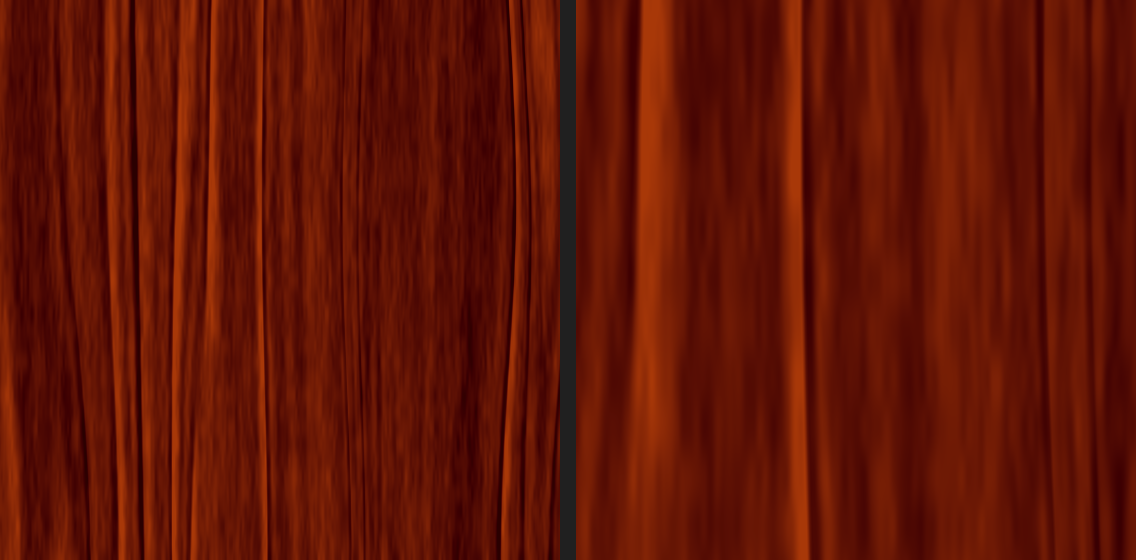
Left, the full canvas; right, a detail of the centre.
Reproduce this texture procedurally as a Shadertoy shader.

```glsl
// Dark red rosewood with upright grain. A stretched height field is cut into
// growth layers: steep parts give tight lines and bright veins, flat parts
// give broad bands and tall pointed arches. Fine fibres lie on top.

float hash(vec2 cell) {
    uvec2 q = uvec2(ivec2(cell)) * uvec2(1597334673u, 3812015801u);
    uint n = (q.x ^ q.y) * 1597334673u;
    n = (n ^ (n >> 15)) * 2246822519u;
    n ^= n >> 13;
    return float(n >> 8) / 16777216.0;
}

float noise(vec2 p) {
    vec2 cell = floor(p);
    vec2 f = p - cell;
    f = f * f * (3.0 - 2.0 * f);
    float low = mix(hash(cell), hash(cell + vec2(1, 0)), f.x);
    float high = mix(hash(cell + vec2(0, 1)), hash(cell + vec2(1, 1)), f.x);
    return mix(low, high, f.y);
}

// Slowly changing along the trunk, quickly across it
float growth(vec2 p) {
    p.x += 0.10 * noise(vec2(p.x * 4.0, 21.0));
    p.x += 0.03 * noise(vec2(p.x * 3.0 + 5.0, p.y * 1.6));
    float h = 2.0 * p.x;
    h += 0.95 * noise(vec2(p.x * 12.0 + 3.0, p.y * 0.12 + 0.3));
    h += 0.13 * noise(vec2(p.x * 15.0 + 40.0, p.y * 1.1 + 7.0));
    return h;
}

// One layer: a thin dark seam at its border, then a vein that fades away
float veins(float h, float steep) {
    float layer = h * 5.0;
    float id = floor(layer);
    float f = layer - id;
    float strength = smoothstep(0.35, 0.9, hash(vec2(id, 60.0)));
    float seam = mix(0.3, 1.0, hash(vec2(id, 61.0)));
    float lastSeam = mix(0.3, 1.0, hash(vec2(id - 1.0, 61.0)));
    float vein = smoothstep(0.04, 0.12, f) * (1.0 - smoothstep(0.18, 0.55, f));
    float dark = seam * smoothstep(0.80, 0.97, f);
    dark = max(dark, lastSeam * (1.0 - smoothstep(0.0, 0.08, f)));
    return (0.66 * strength * vein - 0.42 * dark) * mix(0.2, 1.0, steep);
}

void mainImage(out vec4 fragColor, in vec2 fragCoord) {
    vec2 p = fragCoord / iResolution.xy;

    // Layers and how closely they are packed
    float h = growth(p);
    vec2 side = vec2(0.002, 0.0);
    float slope = abs(growth(p + side) - growth(p - side)) / 0.004;
    float steep = smoothstep(0.8, 3.5, slope);

    // Bands and thin lines that follow the layers
    float tone = 0.37 + 0.34 * (noise(vec2(h * 3.0, 50.0)) - 0.5);
    tone += 0.38 * (noise(vec2(h * 14.0, 51.0)) - 0.5);
    float fineFade = 1.0 - smoothstep(0.5, 1.2, fwidth(h * 27.0));
    tone += 0.30 * fineFade * (noise(vec2(h * 27.0, 52.0)) - 0.5);
    tone += veins(h, steep);

    // Soft smears, then short fibres and pores
    tone += 0.18 * (noise(vec2(p.x * 60.0, p.y * 3.0 + 80.0)) - 0.5);
    float sway = 0.004 * noise(vec2(p.x * 30.0, p.y * 12.0 + 90.0));
    float fibre = noise(vec2((p.x + sway) * 150.0, p.y * 14.0 + 100.0)) - 0.5;
    float pore = noise(vec2((p.x + sway) * 250.0, p.y * 34.0 + 200.0)) - 0.5;
    tone += 0.24 * fibre + 0.20 * pore;

    // Near-black maroon to glowing orange
    tone = clamp(tone, -0.18, 1.0);
    vec3 maroon = vec3(0.24, 0.0, 0.008);
    vec3 orange = vec3(0.66, 0.22, 0.032);
    fragColor = vec4(max(mix(maroon, orange, tone), 0.0), 1.0);
}
```
